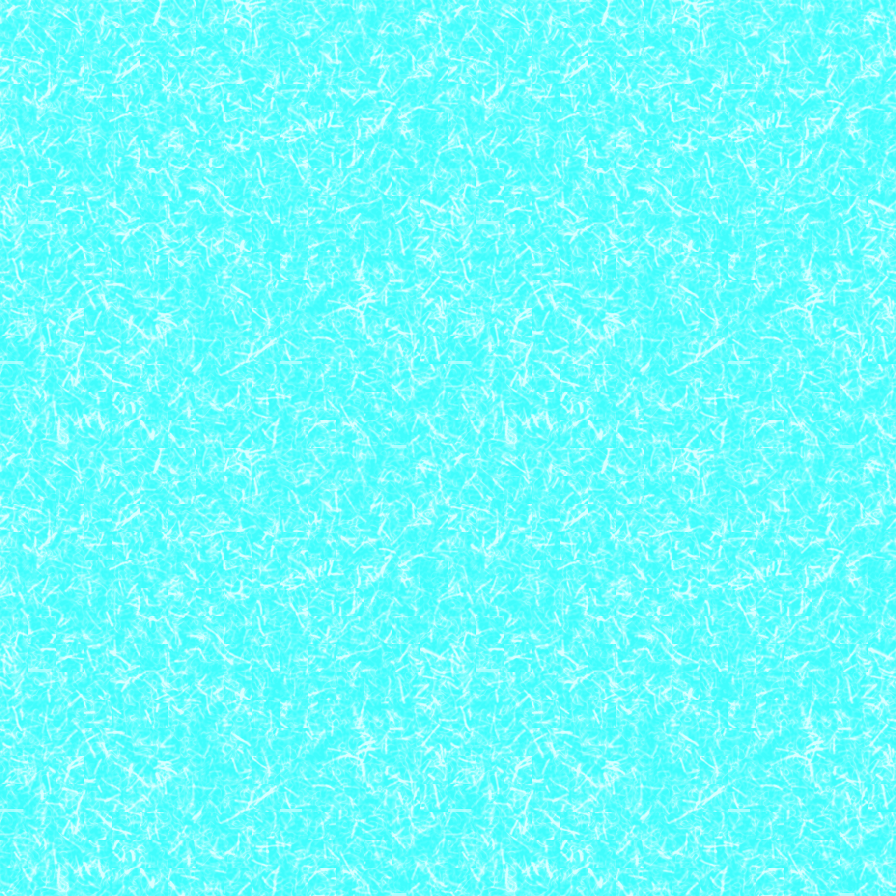
This texture is drawn by a WebGL 2 fragment shader. Its source:

```glsl
#version 300 es
precision highp float;
// Seamless aqua surface of fine pale crackled strands, broken into faint square patches.

uniform vec2 u_resolution;
out vec4 outColor;

const float REPEATS = 2.0;         // repeats across and down
const float PATCHES = 16.0;        // square patches per repeat
const int   LAYERS = 3;            // crackle layers, coarse to fine
const float COARSE_CELLS = 34.0;   // noise cells per repeat, coarsest layer
const float CELLS_STEP = 20.0;     // cells added with each finer layer
const float COARSE_SHARP = 13.0;   // thinness of the coarsest crackle
const float SHARP_STEP = 3.0;      // thinness lost with each finer layer
const float CRACKLE_GAIN = 0.5;
const float FIBRE_GAIN = 0.8;
const float FIBRE_WIDTH = 0.0048;  // in repeats
const float WARP = 0.008;          // strand bending, in repeats
const float GRAIN = 0.28;          // finest mottling
const float CLOUD = 0.25;          // broad change of density
const float SHIFTED_SHARE = 0.22;  // patches whose strands are cut at the border
const float TONED_SHARE = 0.25;    // patches paler or deeper than the rest
const float DASH_SHARE = 0.012;    // patches with a dash on the lower border
const float DASH_WIDTH = 0.1;      // in patches
const int   SAMPLES = 2;           // smoothing samples per axis
const vec3  AQUA = vec3(0.25, 0.99, 0.99);
const vec3  FOAM = vec3(0.84, 1.0, 1.0);

uint scramble(uint h) {
  h = (h ^ (h >> 16)) * 0x7feb352du;
  h = (h ^ (h >> 15)) * 0x846ca68bu;
  return h ^ (h >> 16);
}

float hash(vec2 cell, float seed) {
  uvec2 c = uvec2(cell);
  uint h = scramble(c.x + scramble(c.y + scramble(uint(seed))));
  return float(h >> 8) / 16777216.0;
}

vec2 direction(vec2 cell, float seed) {
  float angle = 6.28318 * hash(cell, seed);
  return vec2(cos(angle), sin(angle));
}

// Gradient noise over one repeat with a whole, wrapping number of cells
float noise(vec2 p, float period, float seed) {
  p *= period;
  vec2 i = floor(p), f = p - i;
  vec2 u = f * f * f * (f * (f * 6.0 - 15.0) + 10.0);
  float sum = 0.0;
  for (int k = 0; k < 4; k++) {
    vec2 c = vec2(k & 1, k >> 1);
    vec2 w = mix(1.0 - u, u, c);
    sum += w.x * w.y * dot(direction(mod(i + c, period), seed), f - c);
  }
  return sum;
}

// Short straight strands, one for each cell
float fibres(vec2 p, float period, float seed) {
  vec2 home = floor(p * period);
  float sum = 0.0;
  for (int k = 0; k < 9; k++) {
    vec2 cell = home + vec2(k % 3, k / 3) - 1.0;
    vec2 id = mod(cell, period);
    vec2 chance = vec2(hash(id, seed), hash(id, seed + 1.0));
    vec2 along = direction(id, seed + 2.0);
    vec2 q = p * period - cell - chance;
    float reach = 0.3 + 0.55 * fract(chance.x * 57.0);
    float t = clamp(dot(q, along), -reach, reach);
    float d = length(q - along * t) / (FIBRE_WIDTH * period);
    float strength = fract(chance.y * 73.0);
    sum += strength * strength * (1.0 - smoothstep(0.0, 1.0, d));
  }
  return sum;
}

// Fibres over thin broken lines along the zero crossings of noise
float strands(vec2 p) {
  p += WARP * vec2(noise(p, 24.0, 1.0), noise(p, 24.0, 2.0));
  float sum = FIBRE_GAIN * (fibres(p, 27.0, 50.0) + fibres(p, 44.0, 60.0));
  for (int k = 0; k < LAYERS; k++) {
    float n = float(k);
    float cells = COARSE_CELLS + CELLS_STEP * n;
    float ridge = exp((SHARP_STEP * n - COARSE_SHARP) * abs(noise(p, cells, 10.0 + n)));
    float gaps = smoothstep(-0.25, 0.35, noise(p, cells * 0.5, 20.0 + n));
    sum += CRACKLE_GAIN * ridge * gaps;
  }
  return sum;
}

// Foam amount at a point, in units of one repeat
float foam(vec2 p) {
  vec2 cell = mod(floor(p * PATCHES), PATCHES), local = fract(p * PATCHES);
  vec2 shift = vec2(hash(cell, 31.0), hash(cell, 32.0));
  float amount = strands(p + shift * step(hash(cell, 33.0), SHIFTED_SHARE));

  // Cloudy density, patch tone and grain
  float cloud = noise(p, 5.0, 40.0) + noise(p, 12.0, 41.0);
  float tone = step(hash(cell, 34.0), TONED_SHARE) * (hash(cell, 35.0) - 0.5);
  amount = amount * (1.0 + CLOUD * cloud + 0.4 * tone) + 0.1 * tone;
  amount += GRAIN * noise(p, 120.0, 42.0);

  // Rare pale or deep dashes on patch borders
  float dash = step(hash(cell, 36.0), DASH_SHARE) * step(local.y, DASH_WIDTH)
             * step(local.x, 0.5 + 0.5 * hash(cell, 37.0));
  float dashTone = step(0.5, hash(cell, 38.0)) * 0.8;
  return clamp(mix(amount, dashTone, dash * 0.8), 0.0, 1.0);
}

void main() {
  float amount = 0.0;
  for (int k = 0; k < SAMPLES * SAMPLES; k++) {
    vec2 jitter = (vec2(k % SAMPLES, k / SAMPLES) + 0.5) / float(SAMPLES) - 0.5;
    amount += foam(fract((gl_FragCoord.xy + jitter) / u_resolution * REPEATS));
  }
  outColor = vec4(mix(AQUA, FOAM, amount / float(SAMPLES * SAMPLES)), 1.0);
}
```
